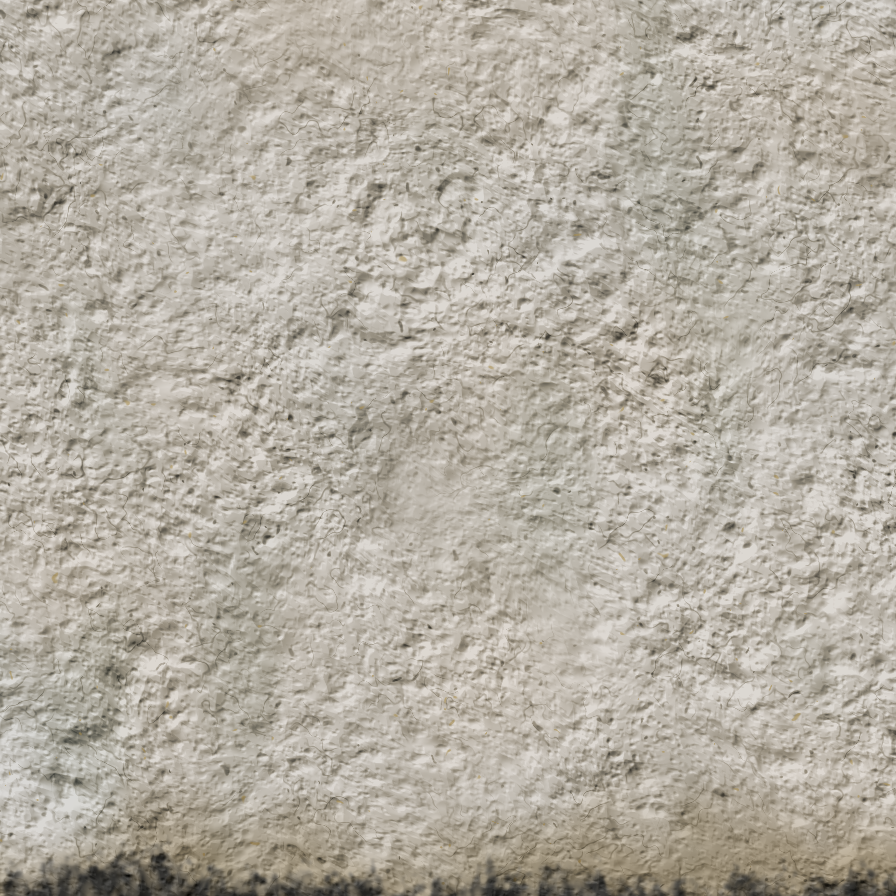
Give the GLSL for this texture, as a Shadertoy shader.

```glsl
// Weathered rough plaster wall with soft stains, ochre flecks and black grime along its foot.

// Colours
const vec3 SHADOW = vec3(0.25, 0.24, 0.21);
const vec3 STONE  = vec3(0.59, 0.56, 0.50);
const vec3 CHALK  = vec3(0.80, 0.78, 0.75);
const vec3 OCHRE  = vec3(0.66, 0.56, 0.32);
const vec3 GRIME  = vec3(0.17, 0.17, 0.165);
const vec3 EARTH  = vec3(0.83, 0.79, 0.70);   // multiplies the wall near the ground
const vec3 WARM_TINT = vec3(0.008, 0.0, -0.008);

// Tone and relief
const float BASE_TONE     = 0.746;
const float BLOTCH_DEPTH  = 0.050;
const float STREAK_DEPTH  = 0.060;
const float LIT_GAIN      = 0.72;
const float SHADE_GAIN    = 1.05;
const float RELIEF_SCALE  = 36.0;
const float RELIEF_STEP   = 0.0011;
const vec2  LIGHT_DIR     = vec2(-0.6, 0.8);
const int   RELIEF_LAYERS = 4;
const float CREVICE_DEPTH = 0.15;

// Scattered marks
const float PIT_SCALE   = 48.0;
const float PIT_SHARE   = 0.10;
const float FLECK_SCALE = 52.0;
const float FLECK_SHARE = 0.05;

vec3 hash3(vec2 cell) {
    vec3 q = fract(cell.xyx * vec3(0.1031, 0.1030, 0.0973));
    q += dot(q, q.yxz + 33.33);
    return fract((q.xxy + q.yzz) * q.zyx);
}

// Cellular noise: soft bumps of random sign around jittered cell points
float bumps(vec2 p) {
    vec2 cell = floor(p);
    float sum = 0.0;
    for (int y = -1; y <= 1; y++) {
        for (int x = -1; x <= 1; x++) {
            vec2 c = cell + vec2(x, y);
            vec3 h = hash3(c);
            vec2 d = p - c - h.xy;
            float k = max(0.0, 1.0 - dot(d, d));
            sum += (2.0 * h.z - 1.0) * k * k;
        }
    }
    return sum;
}

// Sparse round marks: only the given share of the cells holds one
float spots(vec2 p, float share, float radius) {
    vec2 cell = floor(p);
    float mask = 0.0;
    for (int y = -1; y <= 1; y++) {
        for (int x = -1; x <= 1; x++) {
            vec2 c = cell + vec2(x, y);
            vec3 h = hash3(c + 71.0);
            float r = radius * (0.5 + h.z / share);
            float m = 1.0 - smoothstep(0.3 * r, r, length(p - c - h.xy));
            mask = max(mask, m * step(h.z, share));
        }
    }
    return mask;
}

// Plaster surface: creased layers, each turned and finer than the last
float height(vec2 p) {
    const mat2 TURN = mat2(0.82, 0.57, -0.57, 0.82);
    vec2 q = TURN * p * vec2(0.85, 1.15) * RELIEF_SCALE;
    float amp = 0.5, sum = 0.0;
    for (int i = 0; i < RELIEF_LAYERS; i++) {
        float n = bumps(q);
        sum += amp * (n - 0.9 * abs(n));
        q = TURN * q * 1.95 + 17.3;
        amp *= 0.56;
    }
    return sum;
}

// Thin broken lines along the zero contours of the noise
float crevices(vec2 p, float width) {
    float line = 1.0 - smoothstep(0.0, width, abs(bumps(p)));
    return line * smoothstep(0.15, 0.5, bumps(p * 0.6 + 31.0));
}

void mainImage(out vec4 fragColor, in vec2 fragCoord) {
    vec2 uv = fragCoord / iResolution.y;
    vec2 warp = vec2(bumps(uv * 9.0 + 5.0), bumps(uv * 9.0 + 40.0));
    vec2 p = uv + 0.012 * warp;
    vec2 ragged = p + 0.005 * vec2(bumps(uv * 95.0), bumps(uv * 95.0 + 50.0));

    // Broad discoloration and hanging damp streaks
    float blotch = 0.65 * bumps(p * vec2(6.5, 5.0) + 3.0) + 0.5 * bumps(p * 13.0 + 60.0);
    float damp = smoothstep(0.1, 0.9, bumps(p * vec2(9.0, 4.2) + 24.0));
    float hue = bumps(p * 6.0 + 90.0);

    // Side lighting over the relief, rougher in some patches
    vec2 reach = LIGHT_DIR * RELIEF_STEP;
    float rough = 1.0 + 0.4 * bumps(uv * 9.0 + 12.0);
    float relief = rough * (height(p - reach) - height(p + reach));
    float tone = BASE_TONE + BLOTCH_DEPTH * blotch - STREAK_DEPTH * damp;
    tone += relief * (relief < 0.0 ? SHADE_GAIN : LIT_GAIN);

    // Crevices slanting both ways
    vec2 slant = vec2(ragged.x + ragged.y, ragged.y - ragged.x);
    float crack = crevices(slant * vec2(22.0, 38.0), 0.10);
    crack = max(crack, 0.8 * crevices(slant * vec2(62.0, 40.0) + 13.0, 0.14));
    tone -= CREVICE_DEPTH * crack * rough;

    // Trowel scratches in scattered patches
    float troweled = smoothstep(0.2, 0.8, bumps(uv * 7.0 + 33.0));
    tone += 0.04 * troweled * bumps(vec2(uv.x * 16.0, (uv.y + 0.12 * uv.x) * 170.0));

    // Dark chipped pits with ragged outlines
    tone -= 0.24 * rough * spots(ragged * PIT_SCALE, PIT_SHARE, 0.17);

    // Tone to colour, warmer or cooler by region
    vec3 color = mix(SHADOW, STONE, clamp((tone - 0.25) / 0.34, 0.0, 1.0));
    color = mix(color, CHALK, clamp((tone - 0.59) / 0.21, 0.0, 1.3));
    color += WARM_TINT * hue + vec3(-0.010, 0.002, 0.002) * damp;
    color = mix(color, OCHRE, 0.6 * spots(ragged * FLECK_SCALE + 9.0, FLECK_SHARE, 0.12));

    // Earthy splash zone
    float splash = 1.0 - smoothstep(0.0, 0.13, uv.y + 0.05 * blotch + 0.02 * bumps(uv * 30.0));
    color *= mix(vec3(1.0), EARTH, splash);

    // Tufted, grainy black grime at the foot
    float tuft = 0.012 + 0.022 * bumps(vec2(uv.x * 11.0, 2.0));
    tuft += 0.014 * bumps(vec2(uv.x * 80.0, uv.y * 14.0)) + 0.012 * bumps(uv * 150.0);
    float grime = 1.0 - smoothstep(tuft - 0.016, tuft + 0.022, uv.y);
    grime *= clamp(0.85 + 0.5 * bumps(vec2(uv.x * 120.0, uv.y * 60.0)), 0.3, 1.0);
    color = mix(color, GRIME + 0.6 * relief, 0.95 * grime);

    fragColor = vec4(clamp(color, 0.0, 1.0), 1.0);
}
```
